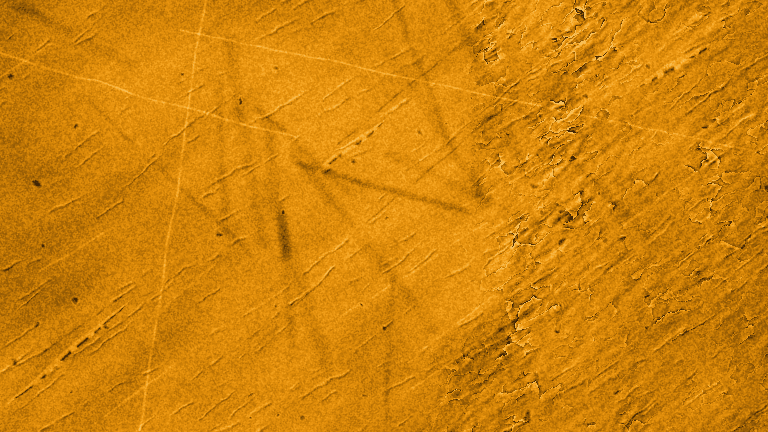
Reproduce this texture procedurally as a Shadertoy shader.

```glsl
// Weathered ochre stone: a scalar tone is summed from broad stains, fine grain,
// slanted gouges, straight hairline scratches and cellular flakes along a rough
// fault, then coloured through a ramp from deep brown to pale gold.

const float SLANT = 0.62;   // direction of the gouges, in radians

float hash(vec2 p) {
    vec3 q = fract(vec3(p.xyx) * 0.1031);
    q += dot(q, q.yzx + 33.33);
    return fract((q.x + q.y) * q.z);
}

float bump(float x) { return exp(-x * x); }

vec2 turn(vec2 p, float a) {
    float c = cos(a), s = sin(a);
    return vec2(c * p.x + s * p.y, c * p.y - s * p.x);
}

float noise(vec2 p) {
    vec2 i = floor(p), f = fract(p);
    f = f * f * (3.0 - 2.0 * f);
    return mix(mix(hash(i), hash(i + vec2(1, 0)), f.x),
               mix(hash(i + vec2(0, 1)), hash(i + vec2(1, 1)), f.x), f.y);
}

// Layered noise centred on zero
float layers(vec2 p) {
    float sum = 0.0, gain = 0.5;
    for (int i = 0; i < 4; i++) {
        sum += gain * (noise(p) - 0.5);
        p = turn(p, 0.6) * 2.03 + 17.0;
        gain *= 0.5;
    }
    return sum;
}

// Soft line from a to b
float stroke(vec2 p, vec2 a, vec2 b, float width) {
    vec2 d = b - a;
    float h = clamp(dot(p - a, d) / dot(d, d), 0.0, 1.0);
    return 1.0 - smoothstep(0.0, width, length(p - a - d * h));
}

// One large lens-shaped cut: pale body, dark broken lower lip
float gouge(vec2 p, vec2 a, vec2 b, float width) {
    vec2 d = b - a, r = p - a;
    float u = dot(r, d) / dot(d, d);
    float v = (d.x * r.y - d.y * r.x) / length(d);
    float lens = max(4.0 * u * (1.0 - u), 0.0);
    float h = max(width * lens, 0.0005);
    float body = 1.0 - smoothstep(0.6 * h, 1.1 * h, abs(v));
    float lip = bump((v + 0.5 * h) / (0.4 * h)) * smoothstep(0.35, 0.6, noise(p * 70.0));
    return smoothstep(0.0, 0.3, lens) * (1.4 * body - 4.5 * lip);
}

// Scattered small cuts with a bright and a dark side
float gouges(vec2 p, vec2 scale, float width) {
    vec2 q = turn(p, SLANT) * scale, id = floor(q);
    float sum = 0.0;
    for (int j = -1; j <= 1; j++)
    for (int i = -1; i <= 1; i++) {
        vec2 c = id + vec2(i, j);
        float r = hash(c + scale);
        vec2 d = q - c - vec2(hash(c + 3.7), hash(c + 51.3));
        d.y += (r - 0.7) * 1.4 * d.x;
        float reach = mix(0.3, 0.95, hash(c + 91.1));
        float taper = 1.0 - smoothstep(0.2, 1.0, abs(d.x) / reach);
        float v = d.y / (scale.y * width * (0.4 + r));
        sum += step(0.45, r) * taper * (bump(v - 0.8) - 1.1 * bump(v + 0.8));
    }
    return sum;
}

// Cellular plates: raised or sunken lips along the cell borders
float flakes(vec2 p, vec2 scale, float edge) {
    vec2 q = turn(p, SLANT) * scale, id = floor(q);
    vec2 near = vec2(9.0, 0.0), next = near;   // distance, plate height
    for (int j = -1; j <= 1; j++)
    for (int i = -1; i <= 1; i++) {
        vec2 c = id + vec2(i, j);
        vec2 cell = vec2(length(c + vec2(hash(c), hash(c + 43.0)) - q), hash(c + 77.0));
        if (cell.x < near.x) { next = near; near = cell; }
        else if (cell.x < next.x) next = cell;
    }
    return (near.y - next.y) * (1.0 - smoothstep(0.0, edge, next.x - near.x));
}

// Sparse round holes with a pale rim
float pits(vec2 p) {
    vec2 q = p * 15.0, id = floor(q);
    vec2 centre = id + 0.25 + 0.5 * vec2(hash(id + 5.0), hash(id + 9.0));
    float d = length(q - centre) / mix(0.04, 0.11, hash(id + 13.0));
    return step(0.87, hash(id + 21.0)) * (0.8 * bump((d - 1.5) * 2.5) - 3.2 * bump(d));
}

vec3 ramp(float t) {
    vec3 c = mix(vec3(0.26, 0.15, 0.02), vec3(0.60, 0.37, 0.02), smoothstep(-4.0, -1.9, t));
    c = mix(c, vec3(0.73, 0.45, 0.02), clamp((t + 1.9) / 0.9, 0.0, 1.0));
    c = mix(c, vec3(0.83, 0.52, 0.03), clamp((t + 1.0) / 0.8, 0.0, 1.0));
    c = mix(c, vec3(0.90, 0.57, 0.05), clamp((t + 0.2) / 0.8, 0.0, 1.0));
    c = mix(c, vec3(0.96, 0.64, 0.12), clamp((t - 0.6) / 0.9, 0.0, 1.0));
    return mix(c, vec3(0.97, 0.75, 0.34), clamp((t - 1.5) / 1.5, 0.0, 1.0));
}

void mainImage(out vec4 fragColor, in vec2 fragCoord) {
    vec2 p = fragCoord / iResolution.y;
    vec2 w = p + 0.016 * vec2(layers(p * 9.0), layers(p * 9.0 + 31.0));
    vec2 crumpled = w + 0.03 * vec2(layers(p * 40.0), layers(p * 40.0 + 57.0));
    vec2 along = turn(w, SLANT);
    float patches = noise(p * 11.0 + 4.0), breaks = smoothstep(0.25, 0.6, noise(p * 38.0));

    // Broad light, stains and grain
    float tone = -0.32 + 2.2 * layers(p * 2.6 + 8.0) + 1.9 * layers(along * vec2(5.0, 17.0));
    tone += 0.8 * bump(length(p - vec2(0.92, 0.65)) / 0.5);
    tone -= 0.4 * (1.0 - smoothstep(0.0, 0.3, p.x)) + 0.3 * smoothstep(1.4, 1.75, p.x);
    tone += 2.0 * (noise(turn(p, 0.5) * 330.0) - 0.5) + 0.5 * (noise(turn(p, 1.1) * 130.0) - 0.5);

    // Dark smears, steep or falling to the right, and long slanted scratches
    for (int i = 0; i < 16; i++) {
        vec2 k = vec2(i, 3 * i + 2);
        vec2 a = vec2(1.25 * hash(k), 0.3 + 0.8 * hash(k + 11.0));
        float angle = -mix(0.45, 1.65, hash(k + 23.0));
        vec2 b = a + mix(0.2, 0.55, hash(k + 37.0)) * vec2(cos(angle), sin(angle));
        tone -= 1.1 * stroke(w, a, b, mix(0.01, 0.028, hash(k + 41.0))) * (0.3 + 0.8 * patches);
        a = vec2(1.5 * hash(k + 53.0) - 0.1, hash(k + 61.0));
        angle = SLANT + 0.3 * (hash(k + 67.0) - 0.5);
        b = a + mix(0.15, 0.6, hash(k + 71.0)) * vec2(cos(angle), sin(angle));
        float sign = hash(k + 83.0) < 0.6 ? 1.2 : -1.5;
        tone += sign * stroke(w, a, b, 0.0042) * (0.3 + 0.7 * breaks);
    }
    tone -= 1.5 * stroke(w, vec2(0.69, 0.62), vec2(1.08, 0.51), 0.014);

    // Rough fault and crumbling right side
    float fault = bump((w.x - mix(1.1, 1.43, p.y) + 0.25 * layers(p * 6.0)) / 0.08);
    fault = max(fault, bump((w.x - 1.14) / 0.035) * smoothstep(0.5, 0.7, p.y));
    float rough = 0.06 + 0.5 * smoothstep(1.0, 1.25, p.x) * (0.3 + 1.3 * patches) + 0.6 * fault;
    vec2 q = along * vec2(24.0, 70.0);
    tone += 5.5 * rough * (layers(q) - layers(q + vec2(-0.2, 0.5)));
    float plates = flakes(crumpled, vec2(9.0, 30.0), 0.2) + flakes(crumpled + 3.0, vec2(19.0, 46.0), 0.26);
    tone += 4.6 * rough * breaks * plates;
    tone -= 1.1 * fault * smoothstep(0.4, 0.8, noise(w * 14.0));

    // Cuts, hairlines and holes
    vec2 ragged = mix(w, crumpled, 0.4);
    tone += breaks * 1.6 * (gouges(ragged, vec2(2.6, 9.0), 0.0026) + gouges(ragged, vec2(7.0, 19.0), 0.0022));
    tone += gouge(w, vec2(0.72, 0.59), vec2(0.90, 0.73), 0.010);
    tone += gouge(w, vec2(1.46, 0.79), vec2(1.67, 0.91), 0.012);
    tone += gouge(w, vec2(0.0, 0.05), vec2(0.32, 0.32), 0.009);
    float hairs = stroke(w, vec2(0.0, 0.875), vec2(0.68, 0.68), 0.0045)
                + stroke(w, vec2(0.475, 1.0), vec2(0.325, 0.0), 0.005)
                + stroke(w, vec2(0.42, 0.93), vec2(1.74, 0.65), 0.004);
    tone += 1.7 * hairs * (0.6 + 0.4 * breaks) + pits(crumpled);

    fragColor = vec4(ramp(tone), 1.0);
}
```
